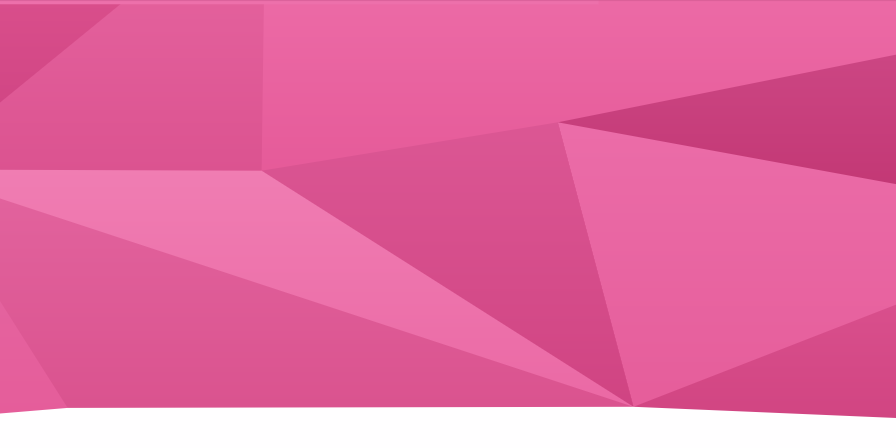
Write a WebGL 1 fragment shader that draws this background.

```glsl
precision highp float;
// Pink low-poly banner: large shaded facets above a slanted white footer.

uniform vec2 u_resolution;

#define ASPECT 2.0
#define EDGE_PIXELS 1.0
#define STRIP_DEPTH 0.0095
#define STRIP_END 1.336
#define FOOTER_COLOR vec3(1.0, 0.995, 1.0)
#define STRIP_COLOR vec3(0.93, 0.44, 0.67)
#define RIM_COLOR vec3(0.82, 0.35, 0.57)

// Shared corners, in canvas heights from the lower left.
const vec2 LEFT_HUB = vec2(0.584, 0.619);
const vec2 PEAK = vec2(1.245, 0.727);
const vec2 FOOT = vec2(1.414, 0.092);
const vec2 CORNER_BASE = vec2(0.151, 0.0895);

// Signed distance to a line, positive on the right when going from a to b.
float rightOf(vec2 p, vec2 a, vec2 b) {
  vec2 d = normalize(b - a);
  return dot(p - a, vec2(d.y, -d.x));
}

// Antialiased coverage of a signed distance.
float cover(float dist) {
  return clamp(dist * u_resolution.y / EDGE_PIXELS + 0.5, 0.0, 1.0);
}

// Vertical shade running from yHigh down to yLow.
vec3 shade(float y, float yHigh, float yLow, vec3 high, vec3 low) {
  return mix(low, high, clamp((y - yLow) / (yHigh - yLow), 0.0, 1.0));
}

void main() {
  vec2 p = gl_FragCoord.xy / u_resolution * vec2(ASPECT, 1.0);
  float y = p.y;

  // Upper band
  vec3 color = shade(y, 1.0, 0.62, vec3(0.925, 0.415, 0.65), vec3(0.90, 0.355, 0.60));

  // Upper left block and its dark corner
  vec3 block = shade(y, 0.99, 0.62, vec3(0.89, 0.375, 0.61), vec3(0.86, 0.325, 0.565));
  color = mix(color, block, cover(rightOf(p, vec2(0.589, 0.99), LEFT_HUB)));
  vec3 darkCorner = shade(y, 0.99, 0.77, vec3(0.85, 0.305, 0.545), vec3(0.82, 0.275, 0.52));
  color = mix(color, darkCorner, cover(rightOf(p, vec2(0.268, 0.99), vec2(0.0, 0.771))
    * -1.0 * sign(rightOf(vec2(0.0, 0.99), vec2(0.0, 0.771), vec2(0.268, 0.99)))));

  // Right side: dark wedge, light panel, lower corner
  float rightOfRidge = rightOf(p, FOOT, PEAK);
  vec3 wedge = shade(y, 0.88, 0.59, vec3(0.80, 0.275, 0.515), vec3(0.765, 0.22, 0.46));
  float wedgeDist = min(rightOf(p, PEAK, vec2(2.0, 0.878)), rightOfRidge);
  color = mix(color, wedge, cover(wedgeDist));
  vec3 panel = shade(y, 0.727, 0.09, vec3(0.922, 0.425, 0.66), vec3(0.90, 0.365, 0.605));
  float panelDist = min(rightOf(p, PEAK, vec2(2.0, 0.589)), rightOfRidge);
  color = mix(color, panel, cover(panelDist));
  vec3 lowCorner = shade(y, 0.32, 0.07, vec3(0.85, 0.31, 0.55), vec3(0.82, 0.27, 0.51));
  color = mix(color, lowCorner, cover(rightOf(p, FOOT, vec2(2.0, 0.32))));

  // Central dark facet
  vec3 center = shade(y, 0.727, 0.09, vec3(0.86, 0.34, 0.58), vec3(0.815, 0.265, 0.51));
  color = mix(color, center, cover(min(rightOf(p, LEFT_HUB, PEAK), -rightOfRidge)));

  // Light diagonal blade
  vec3 blade = shade(y, 0.62, 0.09, vec3(0.94, 0.49, 0.70), vec3(0.92, 0.41, 0.645));
  float bladeDist = min(rightOf(p, vec2(0.0, 0.621), LEFT_HUB), rightOf(p, LEFT_HUB, FOOT));
  color = mix(color, blade, cover(bladeDist));

  // Lower left facet and its bright corner
  vec3 lowLeft = shade(y, 0.557, 0.09, vec3(0.885, 0.385, 0.615), vec3(0.855, 0.325, 0.56));
  color = mix(color, lowLeft, cover(rightOf(p, vec2(0.0, 0.557), FOOT)));
  vec3 brightCorner = shade(y, 0.33, 0.08, vec3(0.895, 0.385, 0.62), vec3(0.90, 0.365, 0.605));
  color = mix(color, brightCorner, cover(rightOf(p, vec2(0.0, 0.328), CORNER_BASE)));

  // White footer below three joined edges
  float footerDist = min(rightOf(p, vec2(0.0, 0.077), CORNER_BASE),
    min(rightOf(p, CORNER_BASE, FOOT), rightOf(p, FOOT, vec2(2.0, 0.067))));
  color = mix(color, FOOTER_COLOR, cover(footerDist));

  // Thin strip and rim along the top
  float stripDist = min(y - 1.0 + STRIP_DEPTH, STRIP_END - p.x);
  color = mix(color, STRIP_COLOR, cover(stripDist));
  color = mix(color, RIM_COLOR, 0.6 * cover(y - 0.9975));

  gl_FragColor = vec4(color, 1.0);
}
```
